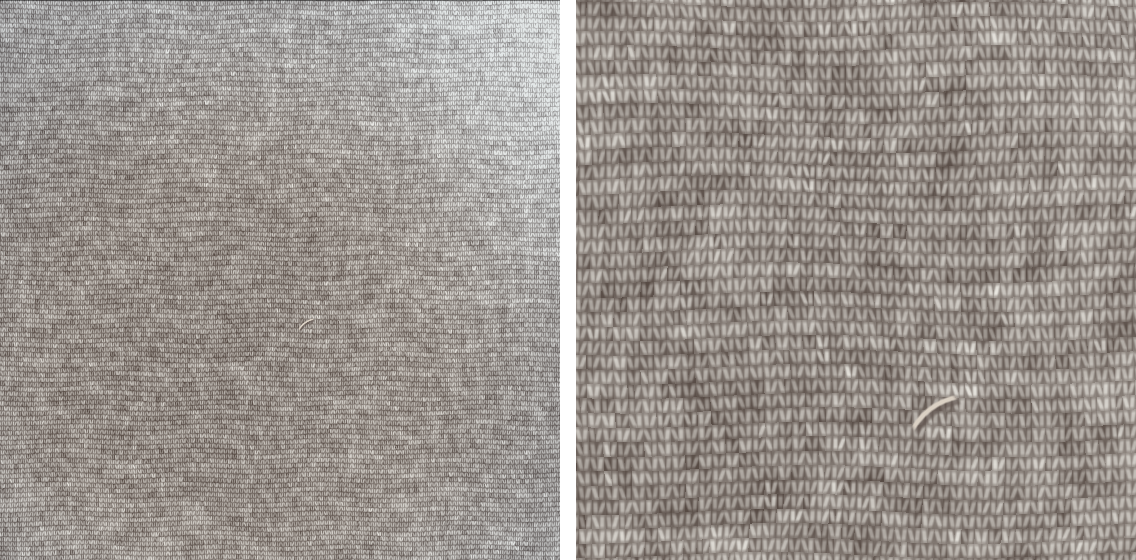
Left: the whole. Right: its middle third, enlarged.
Give the GLSL for this texture, as a three.js fragment shader.

```glsl
varying vec2 vUv;

float hash(vec2 p) {
  return fract(sin(dot(p, vec2(127.1, 311.7))) * 43758.5);
}

// Distance to the nearest scattered point
float cellular(vec2 p) {
  vec2 cell = floor(p);
  float nearest = 2.0;
  for (int y = -1; y <= 1; y++) {
    for (int x = -1; x <= 1; x++) {
      vec2 c = cell + vec2(float(x), float(y));
      vec2 point = c + vec2(hash(c), hash(c + 57.3));
      nearest = min(nearest, distance(p, point));
    }
  }
  return nearest;
}

// One knitted V with a dark gap around it
float stitch(vec2 f, float lean) {
  float leg = abs(abs(f.x + lean * f.y) - 0.24 - 0.2 * f.y);
  float yarn = 1.0 - smoothstep(0.04, 0.27, leg);
  return yarn * (1.0 - 0.75 * smoothstep(0.2, 0.5, abs(f.y)));
}

// Soft light from the upper right, with a darker middle
float lighting(vec2 uv) {
  vec2 corner = uv - vec2(1.02, 0.88);
  float light = 0.36 * exp(-dot(corner, corner) * 7.0);
  light += 0.15 * smoothstep(0.6, 1.0, uv.y);
  light += 0.07 * smoothstep(0.25, 0.0, uv.y);
  light += 0.06 * smoothstep(0.6, 1.0, uv.x);
  light += 0.025 * sin(uv.x * 9.0 + 2.0 * sin(uv.y * 6.0));
  return light - 0.09;
}

void main() {
  vec2 uv = vUv;

  // Slightly wavering grid of stitches
  vec2 grid = uv * vec2(126.0, 116.0);
  grid += 0.22 * vec2(sin(uv.y * 31.0 + 2.0 * sin(uv.x * 9.0)),
                      sin(uv.x * 27.0 + 2.0 * sin(uv.y * 11.0)));
  vec2 cell = floor(grid);
  vec2 f = fract(grid) - 0.5;
  float lean = 0.4 * (hash(cell + 19.0) - 0.5);
  float yarn = stitch(f, lean);

  // Heathered yarn: stitch tone, leg tone, row streaks and mottling
  float side = step(0.0, f.x);
  float tone = 0.48 + 0.52 * (yarn - 0.46);
  tone += 0.24 * (hash(cell) - 0.5);
  tone += 0.24 * (hash(cell + vec2(side * 41.0, 83.0)) - 0.5);
  tone += 0.28 * (cellular(grid * vec2(0.11, 0.75)) - 0.45);
  tone += 0.16 * (cellular(grid * 0.2 + 31.0) - 0.45);
  tone += 0.2 * yarn * smoothstep(0.9, 1.0, hash(cell + 7.0));
  tone += lighting(uv);

  vec3 shadowBrown = vec3(0.40, 0.36, 0.35);
  vec3 paleGrey = vec3(0.84, 0.83, 0.82);
  vec3 color = mix(shadowBrown, paleGrey, clamp(tone, -0.15, 1.15));

  // Cool edges and warm centre
  float cool = smoothstep(0.3, 0.75, distance(uv, vec2(0.42, 0.35)));
  color += mix(vec3(0.006, 0.003, -0.012), vec3(-0.018, 0.004, 0.016), cool);

  // Curved loose fibre and its shadow
  vec2 p = uv - vec2(0.547, 0.4205);
  float along = dot(p, vec2(0.81, 0.59));
  float taper = 1.0 - pow(along / 0.017, 2.0);
  float across = dot(p, vec2(-0.59, 0.81)) - 0.0038 * taper;
  float inside = smoothstep(0.0, 0.35, taper);
  float shade = inside * (1.0 - smoothstep(0.0005, 0.003, abs(across + 0.003)));
  float fibre = inside * (1.0 - smoothstep(0.0006, 0.0022, abs(across)));
  color = mix(color, vec3(0.36, 0.31, 0.29), 0.6 * shade);
  color = mix(color, vec3(0.86, 0.82, 0.77), fibre);

  // Thin dark top edge
  color *= 1.0 - 0.45 * smoothstep(0.9970, 0.9990, uv.y);

  gl_FragColor = vec4(color, 1.0);
}
```
